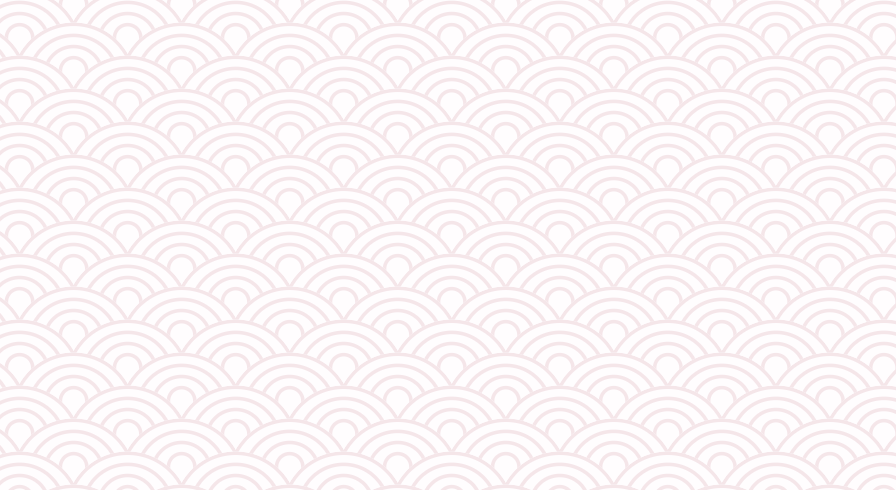
Write a WebGL 1 fragment shader that draws this pattern.

```glsl
precision highp float;
// Overlapping wave scales in staggered rows, pale pink lines on white.
// Each scale is a disc holding nested arches; rows are layered from back
// to front, so every lower row covers the foot of the row above it.

uniform vec2 u_resolution;

// Canvas layout, in canvas heights
const float PITCH = 0.2205;               // width of one scale
const vec2 ANCHOR = vec2(0.8117, 0.5464); // crest of one scale in row zero

// Scale shape, in scale widths
const float ROW_STEP = 0.3054;     // height between rows
const float OUTER_RADIUS = 0.562;  // neighbours meet at the crest below
const float INNER_RADIUS = 0.122;  // smallest, drop-shaped arch
const float CREST_STEP = 0.103;    // gap between arch crests
const float LINE_WIDTH = 0.033;
const float ARCH_FOOT = -0.5;      // arches end here, in their own radii

const vec3 PAPER = vec3(1.0, 0.992, 0.998);
const vec3 INK = vec3(0.96, 0.902, 0.915);

// Smooth coverage of a shape from its signed distance
float coverage(float dist, float pixel) {
  return clamp(0.5 - dist / pixel, 0.0, 1.0);
}

// Ink of the nested arches; q is measured from the crest of the scale
float archInk(vec2 q, float pixel) {
  float ink = 0.0;
  for (int i = 0; i < 4; i++) {
    float n = float(i);
    float radius = mix(OUTER_RADIUS, INNER_RADIUS, n / 3.0);
    vec2 fromCenter = q + vec2(0.0, n * CREST_STEP + radius);
    float line = abs(length(fromCenter) - radius) - 0.5 * LINE_WIDTH;
    float aboveFoot = step(ARCH_FOOT * radius, fromCenter.y);
    ink = max(ink, coverage(line, pixel) * aboveFoot);
  }
  return ink;
}

void main() {
  vec2 p = (gl_FragCoord.xy / u_resolution.y - ANCHOR) / PITCH;
  float pixel = 1.0 / (u_resolution.y * PITCH);
  float baseRow = floor(p.y / ROW_STEP);
  vec3 color = PAPER;

  // Layer the rows that can reach this point, highest first
  for (int i = 0; i < 4; i++) {
    float row = baseRow + 3.0 - float(i);
    float stagger = 0.5 * mod(row, 2.0);
    vec2 q = vec2(fract(p.x + stagger + 0.5) - 0.5, p.y - row * ROW_STEP);
    float disc = length(q + vec2(0.0, OUTER_RADIUS))
               - OUTER_RADIUS - 0.5 * LINE_WIDTH;
    vec3 scaleColor = mix(PAPER, INK, archInk(q, pixel));
    color = mix(color, scaleColor, coverage(disc, pixel));
  }

  gl_FragColor = vec4(color, 1.0);
}
```
